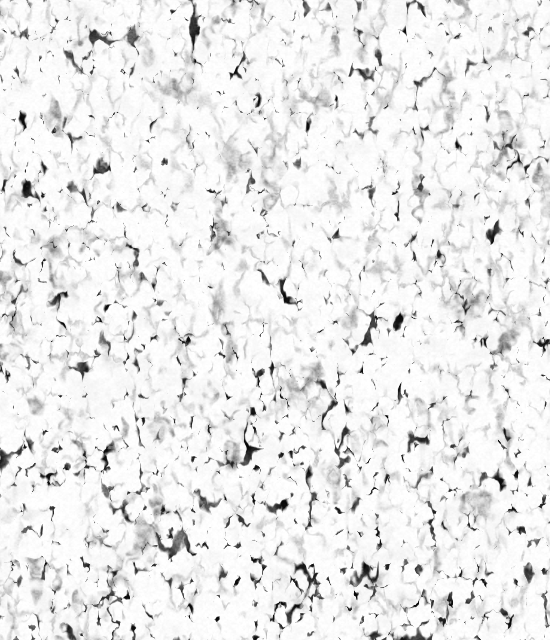
Write a Shadertoy shader that draws this texture.

```glsl
// Bleached rough stone: pale packed grains with small soft dark pits, broken cracks and grey smudges.
#define COARSE_CELLS vec2(29.0, 19.0)
#define FINE_CELLS vec2(46.0, 34.0)
#define COARSE_PIT 0.40
#define FINE_PIT_LOW 0.44
#define FINE_PIT_HIGH 0.28
#define CAVITY_GROWTH 0.20
#define PIT_SOFTNESS 0.28
#define CRACK_INK 0.20
#define SMUDGE_INK 0.34
#define GRAIN_SCALE 430.0
#define STONE_WHITE 0.992
#define PIT_BLACK 0.05

float hash(vec2 p) {
    return fract(sin(dot(p, vec2(127.1, 311.7))) * 43758.5453);
}

vec2 hash2(vec2 p) {
    return vec2(hash(p), hash(p + 57.3));
}

float noise(vec2 p) {
    vec2 cell = floor(p), f = fract(p);
    f = f * f * (3.0 - 2.0 * f);
    float low = mix(hash(cell), hash(cell + vec2(1, 0)), f.x);
    float high = mix(hash(cell + vec2(0, 1)), hash(cell + vec2(1, 1)), f.x);
    return mix(low, high, f.y);
}

float fbm(vec2 p) {
    return 0.55 * noise(p) + 0.3 * noise(p * 2.1 + 13.7) + 0.15 * noise(p * 4.3 + 41.2);
}

vec2 wobble(vec2 p) {
    return vec2(noise(p), noise(p + 31.7)) - 0.5;
}

// Distances to the three nearest grain centres, in ascending order
vec3 nearestGrains(vec2 p) {
    vec2 cell = floor(p);
    vec3 d = vec3(9.0);
    for (int y = -1; y <= 1; y++)
    for (int x = -1; x <= 1; x++) {
        vec2 id = cell + vec2(x, y);
        float r = length(id + 0.05 + 0.9 * hash2(id) - p);
        if (r < d.x) d = vec3(r, d.xy);
        else if (r < d.y) d = vec3(d.x, r, d.y);
        else d.z = min(d.z, r);
    }
    return d;
}

// Darkness of one layer of grains: pits where three meet, cracks where two meet
float grainGaps(vec2 p, float pitSize, float cavity) {
    vec3 d = nearestGrains(p + 0.4 * wobble(p * 2.3) + 0.16 * wobble(p * 6.1));
    float seam = d.y - d.x;
    float star = 0.85 * (d.z - d.x) + 0.65 * seam;

    // Each pit has its own size and depth
    float size = pitSize * smoothstep(0.3, 0.9, noise(p * 1.5 + 7.9)) + CAVITY_GROWTH * cavity;
    float pit = smoothstep(0.0, PIT_SOFTNESS, size - star);
    pit *= 0.55 + 0.55 * noise(p * 1.7 + 83.1);

    float crackMask = smoothstep(0.5, 0.9, noise(p * 1.6 + 19.3));
    float crack = CRACK_INK * crackMask * (1.0 - smoothstep(0.0, 0.3, seam));
    return max(pit, crack);
}

void mainImage(out vec4 fragColor, in vec2 fragCoord) {
    vec2 uv = fragCoord / iResolution.y;

    // Rare places where the gaps widen into cavities
    float cavity = smoothstep(0.76, 0.98, noise(uv * vec2(21.0, 13.0) + 3.7));

    // Small grains crowd the lower part
    float finePit = mix(FINE_PIT_LOW, FINE_PIT_HIGH, smoothstep(0.1, 0.7, uv.y));
    float ink = grainGaps(uv * COARSE_CELLS, COARSE_PIT, cavity);
    ink = max(ink, grainGaps(uv * FINE_CELLS + 71.0, finePit, 0.3 * cavity));

    // Upright grey smudges with a mottled body
    vec2 smudgePos = uv * vec2(30.0, 17.0) + 0.7 * wobble(uv * 60.0);
    float smudge = smoothstep(0.66, 0.86, fbm(smudgePos + 5.3));
    smudge *= SMUDGE_INK * (0.4 + 1.2 * noise(uv * 110.0));
    ink = 1.0 - (1.0 - min(ink, 1.0)) * (1.0 - smudge);

    // Fine grain, stronger in the grey tones than on the white
    float grain = noise(uv * GRAIN_SCALE) + noise(uv * GRAIN_SCALE * 0.53 + 9.1) - 1.0;
    float tone = mix(STONE_WHITE, PIT_BLACK, ink);
    tone += grain * (0.025 + 0.4 * ink * (1.0 - ink));
    tone -= 0.025 * smoothstep(0.5, 0.8, fbm(uv * 30.0 + 61.0));

    fragColor = vec4(vec3(clamp(tone, 0.0, 1.0)), 1.0);
}
```
